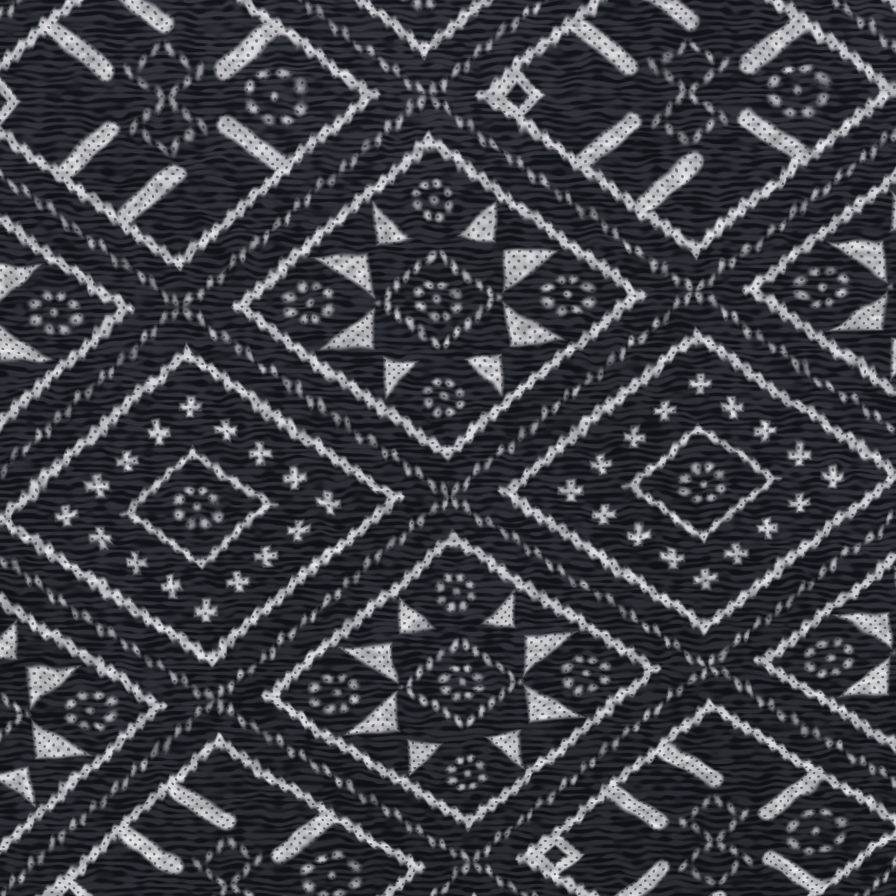
Reproduce this pattern procedurally as a three.js fragment shader.

```glsl
// Dark handwoven cloth with a slightly skewed lattice of pale stitched diamonds.
// Rows alternate eight-triangle stars with crosslets or combs, divided by dotted
// lines; lengths inside a diamond are in stitches, a hundredth of the canvas.
varying vec2 vUv;

const vec2 STITCHES = vec2(28.65, 22.33); // half a lattice period
const float ACROSS = 17.6;                // diamond field to stitches

float hash(vec2 p) {
  p = fract(p * vec2(0.1031, 0.1137));
  p += dot(p, p.yx + 33.33);
  return fract((p.x + p.y) * p.x * 17.0);
}

float noise(vec2 p) {
  vec2 i = floor(p), f = fract(p);
  f = f * f * (3.0 - 2.0 * f);
  return mix(mix(hash(i), hash(i + vec2(1, 0)), f.x),
             mix(hash(i + vec2(0, 1)), hash(i + vec2(1, 1)), f.x), f.y);
}

float cover(float d) { return 1.0 - smoothstep(-0.3, 0.36, d); }

float segment(vec2 p, vec2 a, vec2 b) {
  vec2 e = b - a;
  return length(p - a - e * clamp(dot(p - a, e) / dot(e, e), 0.0, 1.0));
}

float edge(vec2 p, vec2 a, vec2 b) {
  vec2 e = normalize(b - a);
  return e.y * (p.x - a.x) - e.x * (p.y - a.y);
}

float triangle(vec2 p, vec2 a, vec2 b, vec2 c) {
  return max(edge(p, a, b), max(edge(p, b, c), edge(p, c, a)));
}

// Row of short stitches: d across the row, t counts stitches along it
float dashes(float d, float t) {
  float strength = 0.6 + 0.4 * hash(vec2(floor(t), 7.0));
  return strength * cover(length(vec2(d, (fract(t) - 0.5) * 1.5)) - 0.42);
}

// Ring of eight stitches round a single one
float rosette(vec2 p, vec2 radius) {
  float turn = atan(p.y, p.x) / 6.2832 + 0.5;
  float around = dashes((length(p / radius) - 1.0) * radius.y, turn * 8.0);
  return max(around, 0.75 * cover(length(p) - 0.4));
}

float star(vec2 q, float m) {
  vec2 p = abs(q);
  float ink = cover(triangle(p, vec2(7.5, 0.8), vec2(13.4, 5.0), vec2(7.8, 5.2)));
  ink = max(ink, cover(triangle(p, vec2(2.8, 7.0), vec2(6.6, 6.4), vec2(6.6, 10.7))));
  ink = max(ink, rosette(p - vec2(14.5, 0.0), vec2(2.5, 1.9)));
  ink = max(ink, rosette(p - vec2(0.0, 11.0), vec2(1.9, 1.8)));
  ink = max(ink, rosette(q, vec2(2.2, 1.8)));
  return max(ink, dashes((m - 0.23) * ACROSS, q.x / 1.3));
}

float crosslets(vec2 q, vec2 local, float m) {
  float ink = cover(abs(m - 0.285) * ACROSS - 0.33 - 0.16 * cos(q.x * 4.2));
  ink = max(ink, rosette(q, vec2(2.3, 1.9)));
  vec2 k = floor(local / 0.13 + 0.5), r = local - k * 0.13;
  vec2 p = abs(vec2(r.x + r.y, r.x - r.y) * STITCHES);
  float cross = max(max(p.x, p.y) - 1.15, min(p.x, p.y) - 0.36);
  float onRing = step(abs(max(abs(k.x), abs(k.y)) - 2.0), 0.1);
  return max(ink, onRing * cover(cross));
}

float combs(vec2 q, float m) {
  vec2 p = vec2(q.x, abs(q.y));
  float bars = segment(p, vec2(-11.8, 7.4), vec2(-6.4, 3.0));
  bars = min(bars, segment(p, vec2(-5.4, 12.2), vec2(0.4, 7.8)));
  bars = min(bars, segment(p, vec2(12.4, 7.3), vec2(6.4, 3.0)));
  float ink = cover(bars - 0.95);
  vec2 c = abs(q - vec2(-18.8, 0.0));
  ink = max(ink, cover(abs(c.x + c.y - 2.2) - 0.85));
  ink = max(ink, rosette(q - vec2(12.0, 0.0), vec2(3.1, 2.5)));
  // Dotted cross in the middle, with a dotted chevron above and below
  float arms = abs(p.y - 0.78 * abs(q.x)) * 0.79;
  ink = max(ink, 0.8 * dashes(arms, q.x / 1.5) * step(abs(q.x), 4.5));
  float chevron = abs(p.y - 5.6 + 0.78 * abs(q.x)) * 0.79;
  return max(ink, 0.8 * dashes(chevron, q.x / 1.5) * step(abs(q.x), 3.0));
}

void main() {
  vec2 at = vec2(vUv.x, 1.0 - vUv.y);
  at += 0.006 * (vec2(noise(at * 45.0), noise(at * 45.0 + 60.0)) - 0.5);

  // Undo the skew and taper of the cloth
  vec2 uv = vec2(0.0);
  for (int i = 0; i < 5; i++) {
    uv.x = (at.x - 0.4896 - 0.0124 * uv.y) / (0.2865 - 0.0052 * uv.y);
    uv.y = (at.y - 0.3346 + 0.0046 * uv.y * uv.y + uv.x * (0.0091 + 0.0052 * uv.y)) / 0.2233;
  }

  // Diagonal cells, one diamond in each
  vec2 diagonal = 0.5 * vec2(uv.x + uv.y, uv.x - uv.y);
  vec2 cell = floor(diagonal + 0.5), local = diagonal - cell;
  vec2 q = vec2(local.x + local.y, local.x - local.y) * STITCHES;
  vec2 thread = uv * STITCHES;
  float m = 2.0 * max(abs(local.x), abs(local.y));
  float row = mod(cell.x - cell.y + 0.5, 4.0);

  float motif = row > 3.0 ? combs(q, m)
    : (row > 1.0 && row < 2.0) ? crosslets(q, local, m) : star(q, m);
  float ink = motif * step(m, 0.8);
  ink = max(ink, cover(abs(m - 0.78) * ACROSS - 0.5 - 0.2 * cos(thread.x * 4.4)));

  // Dotted lines between the diamonds
  float t = thread.x / 1.3;
  vec2 border = (fract(diagonal) - 0.5) * 2.0 * ACROSS + 0.24 * sin(t * 3.1416);
  ink = max(ink, 0.9 * max(dashes(border.x, t), dashes(border.y, t)));

  // Ribbed dark ground, pale yarn with pinholes, and uneven wear
  float rib = 0.5 + 0.5 * sin(at.y * 800.0 + 5.0 * noise(at * vec2(30.0, 60.0)));
  float grain = noise(at * vec2(90.0, 260.0));
  float relief = smoothstep(0.2, 0.75, 0.4 * rib + 0.6 * grain);
  vec3 ground = mix(vec3(0.06, 0.07, 0.09), vec3(0.18, 0.19, 0.215), relief);
  ground *= 1.08 - 0.18 * at.y + 0.16 * (noise(at * 7.0) - 0.5);
  float hole = smoothstep(0.3, 1.0, cos(thread.x * 5.7) * cos(thread.y * 5.7));
  float wear = 0.74 + 0.3 * noise(at * 130.0);
  vec3 yarn = mix(vec3(0.87, 0.87, 0.89), vec3(0.45, 0.46, 0.48), hole) * (0.85 + 0.2 * grain);
  gl_FragColor = vec4(mix(ground, yarn, ink * min(wear, 1.0)), 1.0);
}
```
